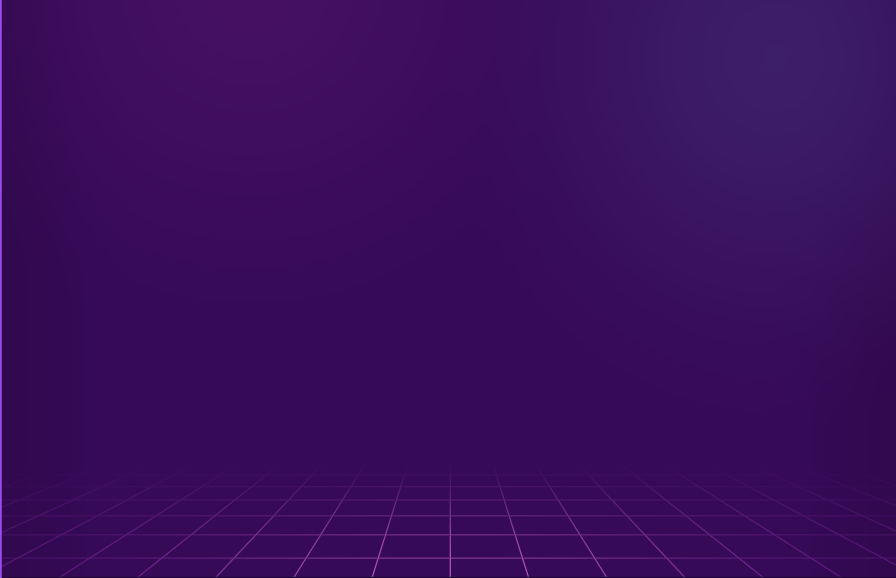
This background is drawn by a Shadertoy shader. Its source:

```glsl
const vec3 BASE = vec3(0.214, 0.040, 0.346);
const vec3 EDGE_SHADE = vec3(0.186, 0.030, 0.292);
const vec3 MAGENTA_GLOW = vec3(0.278, 0.066, 0.388);
const vec3 BLUE_GLOW = vec3(0.240, 0.120, 0.412);
const vec3 LINE_CENTER = vec3(0.80, 0.42, 0.76);
const vec3 LINE_SIDE = vec3(0.56, 0.17, 0.70);
const vec3 BORDER_VIOLET = vec3(0.60, 0.30, 0.94);
const vec3 BORDER_DARK = vec3(0.13, 0.02, 0.22);

// Soft elliptical falloff, 1 at the center and 0 at the radius
float glow(vec2 p, vec2 center, vec2 radius) {
    float d = length((p - center) / radius);
    return 1.0 - smoothstep(0.0, 1.0, d);
}

// Antialiased coverage of a stroke at a given distance
float stroke(float dist, float halfWidth, float pixel) {
    float coverage = clamp((halfWidth - dist) / pixel + 0.5, 0.0, 1.0);
    return coverage * min(1.0, 2.0 * halfWidth / pixel);
}

vec3 backdrop(vec2 uv) {
    vec3 color = BASE;
    float side = smoothstep(0.34, 0.53, abs(uv.x - 0.5));
    color = mix(color, EDGE_SHADE, 0.75 * side);
    color = mix(color, MAGENTA_GLOW, 0.9 * glow(uv, vec2(0.28, 1.03), vec2(0.42, 0.64)));
    color = mix(color, BLUE_GLOW, 0.95 * glow(uv, vec2(0.865, 0.90), vec2(0.39, 0.66)));
    return color;
}

// Rays that meet at the vanishing point
float floorRays(float x, float drop, float horizon, float spacing, float halfWidth, float pixel) {
    float gap = spacing * drop / horizon;
    float offset = abs(x - gap * round(x / gap));
    float slope = x / drop;
    return stroke(offset / sqrt(1.0 + slope * slope), halfWidth, pixel);
}

// Level lines evenly spaced in depth
float floorRows(float drop, float horizon, float spacing, float phase, float halfWidth, float pixel) {
    float row = round((horizon / drop - phase) / spacing);
    float rowDrop = horizon / (phase + row * spacing);
    return stroke(abs(drop - rowDrop), halfWidth, pixel);
}

vec3 addFloor(vec3 color, vec2 uv, float aspect, float pixel) {
    const float HORIZON = 0.432;
    const float FADE_TOP = 0.202;
    if (uv.y > FADE_TOP) return color;

    float x = (uv.x - 0.5026) * aspect;
    float drop = HORIZON - uv.y;
    float rays = floorRays(x, drop, HORIZON, 0.1356, 0.0011, pixel);
    float rows = floorRows(drop, HORIZON, 0.1226, 1.0865, 0.0011, pixel);

    // Lines fade with distance and toward both sides
    float side = smoothstep(0.0, 0.5, abs(uv.x - 0.5));
    float nearness = 1.0 - smoothstep(0.0, FADE_TOP, uv.y);
    float strength = pow(nearness, 0.75) * mix(0.82, 0.40, side);
    float coverage = max(rays, 0.62 * rows);
    return mix(color, mix(LINE_CENTER, LINE_SIDE, side), coverage * strength);
}

void mainImage(out vec4 fragColor, in vec2 fragCoord) {
    vec2 uv = fragCoord / iResolution.xy;
    float aspect = iResolution.x / iResolution.y;
    float pixel = 1.0 / iResolution.y;

    vec3 color = backdrop(uv);
    color = addFloor(color, uv, aspect, pixel);

    // Thin dark bottom border and bright left border
    color = mix(color, BORDER_DARK, stroke(uv.y, 0.0020, pixel));
    color = mix(color, BORDER_VIOLET, stroke(uv.x * aspect, 0.0030, pixel));
    fragColor = vec4(color, 1.0);
}
```
